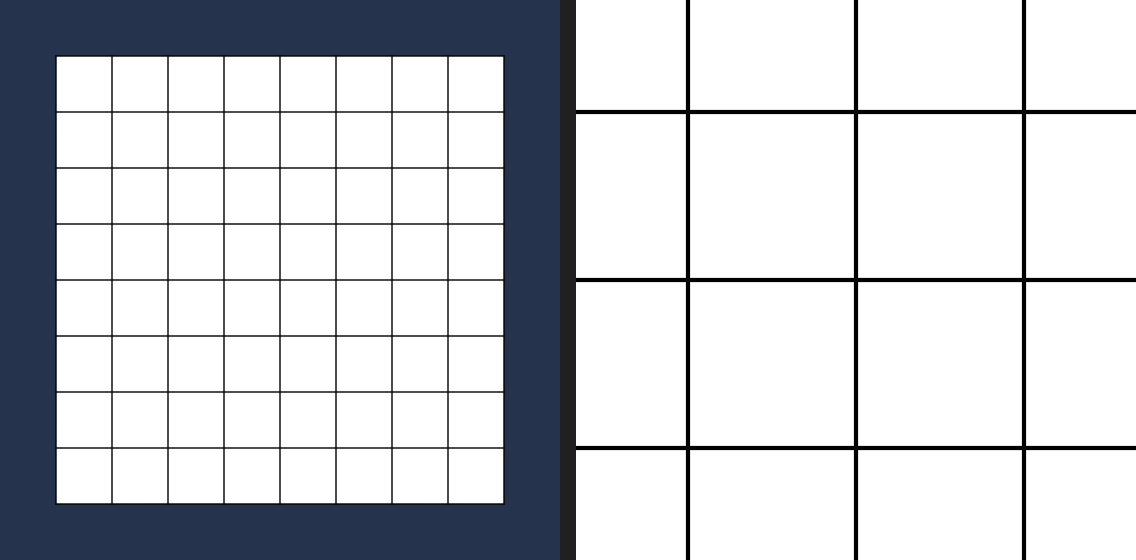
Left, the full canvas; right, a detail of the centre.
Write a WebGL 1 fragment shader that draws this pattern.

```glsl
precision highp float;
// A white 8 by 8 board ruled with thin black lines, on a plain navy ground.
// Each axis finds its nearest ruling; box-filtered coverage smooths the edges.
// The even navy margin runs through every canvas edge, so the tile wraps.

#define CELLS 8.0
#define MARGIN 0.1
#define LINE_WIDTH 0.0025
#define GROUND_COLOR vec3(0.15, 0.20, 0.30)
#define CELL_COLOR vec3(1.0)
#define LINE_COLOR vec3(0.0)

uniform vec2 u_resolution;

// Share of a pixel, per axis, lying within halfWidth of a centre line.
vec2 bandCoverage(vec2 offset, float halfWidth, vec2 pixel) {
  vec2 upper = min(offset + 0.5 * pixel, vec2(halfWidth));
  vec2 lower = max(offset - 0.5 * pixel, vec2(-halfWidth));
  return clamp((upper - lower) / pixel, 0.0, 1.0);
}

void main() {
  vec2 pixel = 1.0 / u_resolution;
  vec2 uv = gl_FragCoord.xy * pixel;
  float boardHalf = 0.5 - MARGIN;
  float pitch = 2.0 * boardHalf / CELLS;

  // White board
  vec2 board = bandCoverage(uv - 0.5, boardHalf, pixel);
  vec3 color = mix(GROUND_COLOR, CELL_COLOR, board.x * board.y);

  // Nearest ruling on each axis, including the outer frame
  vec2 index = clamp(floor((uv - MARGIN) / pitch + 0.5), 0.0, CELLS);
  vec2 ruling = bandCoverage(uv - MARGIN - index * pitch, 0.5 * LINE_WIDTH, pixel);

  // Rulings end flush with the outside of the frame
  vec2 extent = bandCoverage(uv - 0.5, boardHalf + 0.5 * LINE_WIDTH, pixel);
  vec2 ink = ruling * extent.yx;
  float inked = 1.0 - (1.0 - ink.x) * (1.0 - ink.y);

  gl_FragColor = vec4(mix(color, LINE_COLOR, inked), 1.0);
}
```
